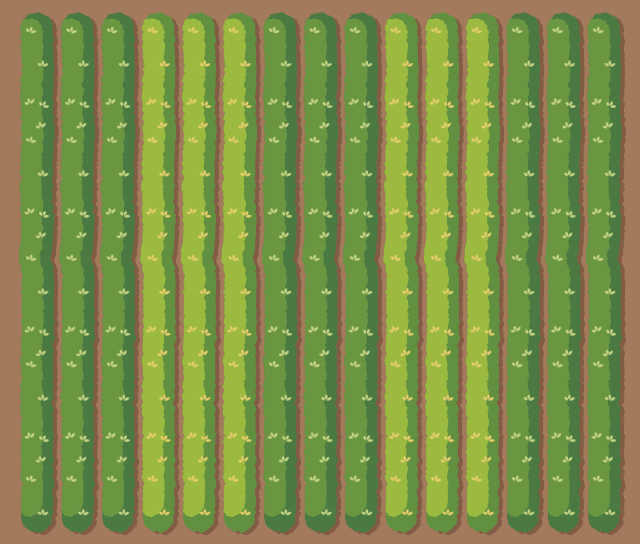
Give the GLSL for this pattern, as a Shadertoy shader.

```glsl
vec2 gradient(vec2 cell) {
    float angle = 6.2832 * fract(sin(dot(cell, vec2(127.1, 311.7))) * 4375.85);
    return vec2(cos(angle), sin(angle));
}

float gradientNoise(vec2 p) {
    vec2 i = floor(p), f = fract(p);
    vec2 u = f * f * f * (f * (f * 6.0 - 15.0) + 10.0);
    vec2 e = vec2(0, 1);
    return mix(mix(dot(gradient(i), f), dot(gradient(i + e.yx), f - e.yx), u.x),
               mix(dot(gradient(i + e), f - e), dot(gradient(i + 1.0), f - 1.0), u.x), u.y);
}

// Vertical capsule between two heights
float capsule(vec2 p, float bottom, float top, float radius) {
    return length(vec2(p.x, p.y - clamp(p.y, bottom, top))) - radius;
}

// Slow meander of a hedge, with one sharper bend near the middle
float meander(float y) {
    float t = y - 6.85;
    return 0.05 * gradientNoise(vec2(3.3, y * 0.8)) - 0.24 * t * exp(-8.0 * t * t);
}

// Leafy roughness added to outlines
float tufts(vec2 p) {
    return 0.05 * gradientNoise(p * 5.0) + 0.04 * gradientNoise(p * 11.0 + 7.0);
}

float hedge(vec2 p) {
    return capsule(p - vec2(meander(p.y), 0), 0.69, 12.8, 0.395) + tufts(p);
}

float sunlitFace(vec2 p) {
    float face = capsule(p - vec2(meander(p.y) - 0.17, 0), 1.0, 12.75, 0.3);
    return max(face + tufts(p + 4.0), hedge(p));
}

// Three petals fanned out from a common base
float sprig(vec2 p, float lean) {
    float d = 1.0;
    for (int j = -1; j <= 1; j++) {
        float a = lean + 1.05 * float(j);
        vec2 q = mat2(cos(a), sin(a), -sin(a), cos(a)) * p;
        vec2 radii = vec2(0.034, 0.058 + 0.008 * float(j));
        d = min(d, (length((q - vec2(0, 0.085)) / radii) - 1.0) * radii.x);
    }
    return d;
}

// Five sprigs per group, groups repeating down the hedge
float sprigs(vec2 p) {
    vec2 places[5] = vec2[5](vec2(-0.175, 0), vec2(0.13, 0.84), vec2(-0.175, 1.77),
                             vec2(0.135, 1.84), vec2(0.1, 2.36));
    float d = 1.0;
    for (int k = 0; k < 5; k++) {
        float top = 12.69 - 2.783 * float(k) + 0.085 * sin(2.356 * float(k));
        for (int i = 0; i < 5; i++) {
            vec2 q = p - vec2(places[i].x, top - places[i].y);
            d = min(d, sprig(q, 0.45 * sin(float(i) * 2.4 + 0.6)));
        }
    }
    return d;
}

float cover(float d, float pixel) {
    return smoothstep(pixel, -pixel, d);
}

void mainImage(out vec4 fragColor, in vec2 fragCoord) {
    // One unit is the spacing between hedges
    vec2 p = fragCoord / iResolution.xy * vec2(15.8, 13.5);
    float pixel = 0.7 * 13.5 / iResolution.y;
    float index = floor(p.x - 0.46);
    vec2 local = vec2(fract(p.x - 0.46) - 0.46, p.y);
    float planted = step(0.0, index) * step(index, 14.0);

    // Alternating bands of three dark and three bright hedges
    float bright = mod(floor(index / 3.0), 2.0);
    vec3 sideColor = mix(vec3(0.29, 0.48, 0.255), vec3(0.38, 0.57, 0.25), bright);
    vec3 faceColor = mix(vec3(0.415, 0.59, 0.26), vec3(0.61, 0.73, 0.25), bright);
    vec3 petalColor = mix(vec3(0.76, 0.82, 0.51), vec3(0.89, 0.8, 0.42), bright);

    // Soil, cast shadow, then the hedge and its flowers
    float body = cover(hedge(local), pixel) * planted;
    float shadow = cover(hedge(local - vec2(0.1, -0.06)), pixel) * planted;
    vec3 color = mix(vec3(0.645, 0.48, 0.365), vec3(0.51, 0.36, 0.27), shadow);
    color = mix(color, sideColor, body);
    color = mix(color, faceColor, cover(sunlitFace(local), pixel) * planted);
    color = mix(color, petalColor, cover(sprigs(local), pixel) * body);
    fragColor = vec4(color, 1.0);
}
```
